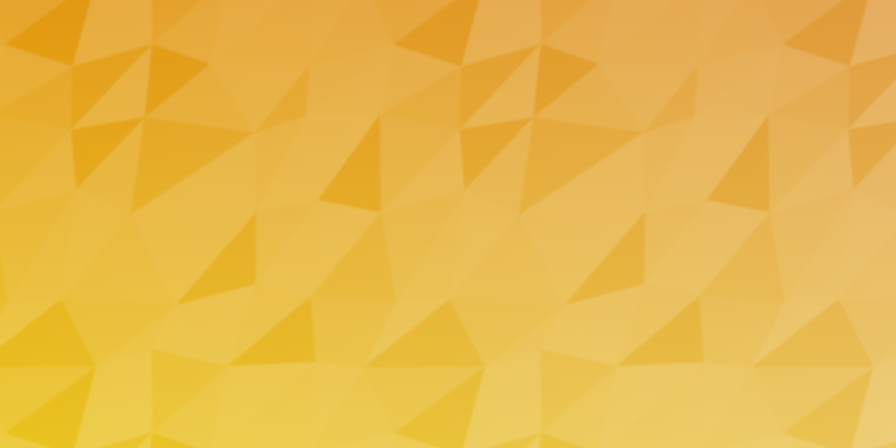
Reproduce this background procedurally as a WebGL 1 fragment shader.

```glsl
precision highp float;
// Golden low-poly background: soft-edged translucent triangles over a warm gradient.

uniform vec2 u_resolution;

#define CELL_SIZE 0.1735     // grid step, in canvas heights
#define TILE_CELLS 5.0       // cells before the mesh repeats
#define JITTER 0.33          // vertex displacement, in cells
#define DIAGONAL_BIAS 1.35   // preference for rising diagonals
#define EDGE_SOFTNESS 0.032  // half width of an edge, in cells
#define VEIL_MIN 0.025       // white veil on the deepest facet
#define VEIL_MAX 0.235       // white veil on the palest facet
#define TOP_LEFT vec3(0.88, 0.57, 0.00)
#define TOP_RIGHT vec3(0.87, 0.58, 0.19)
#define BOTTOM_LEFT vec3(0.91, 0.75, 0.06)
#define BOTTOM_RIGHT vec3(0.91, 0.75, 0.30)

vec3 hash3(vec2 p) {
  vec3 q = fract(vec3(p.xyx) * vec3(0.1031, 0.1030, 0.0973));
  q += dot(q, q.yxz + 33.33);
  return fract((q.xxy + q.yzz) * q.zyx);
}

// Hash that repeats with the tile; the seed selects independent values.
vec3 tileHash(vec2 cell, float seed) {
  return hash3(mod(cell, TILE_CELLS) + seed);
}

vec2 meshVertex(vec2 cell) {
  return cell + JITTER * (2.0 * tileHash(cell, 17.0).xy - 1.0);
}

// Signed distance to the line a-b, positive on its left.
float edgeDistance(vec2 p, vec2 a, vec2 b) {
  vec2 along = normalize(b - a);
  vec2 offset = p - a;
  return along.x * offset.y - along.y * offset.x;
}

// Soft coverage of a counter-clockwise triangle.
float triangleCoverage(vec2 p, vec2 a, vec2 b, vec2 c) {
  float inside = min(edgeDistance(p, a, b),
                     min(edgeDistance(p, b, c), edgeDistance(p, c, a)));
  return smoothstep(-EDGE_SOFTNESS, EDGE_SOFTNESS, inside);
}

// Most facets are pale, a few stay deep.
float veilOpacity(float random) {
  float deep = 1.0 - random;
  return mix(VEIL_MIN, VEIL_MAX, 1.0 - deep * deep);
}

// Average veil of the triangles that cover p.
float meshVeil(vec2 p) {
  vec2 home = floor(p);
  float veil = 0.0;
  float total = 0.0;
  for (int j = -1; j <= 1; j++) {
    for (int i = -1; i <= 1; i++) {
      vec2 cell = home + vec2(float(i), float(j));
      vec2 a = meshVertex(cell);
      vec2 b = meshVertex(cell + vec2(1.0, 0.0));
      vec2 c = meshVertex(cell + vec2(1.0, 1.0));
      vec2 d = meshVertex(cell + vec2(0.0, 1.0));

      // Split the quad along a short diagonal, usually the rising one.
      bool rising = distance(a, c) < DIAGONAL_BIAS * distance(b, d);
      vec2 cover = rising
        ? vec2(triangleCoverage(p, a, b, c), triangleCoverage(p, a, c, d))
        : vec2(triangleCoverage(p, a, b, d), triangleCoverage(p, b, c, d));

      vec3 random = tileHash(cell, 61.0);
      veil += dot(cover, vec2(veilOpacity(random.x), veilOpacity(random.y)));
      total += cover.x + cover.y;
    }
  }
  return veil / max(total, 0.001);
}

void main() {
  vec2 uv = gl_FragCoord.xy / u_resolution;
  vec2 p = gl_FragCoord.xy / (u_resolution.y * CELL_SIZE);

  // Warm gradient between the four corners
  vec3 color = mix(mix(BOTTOM_LEFT, BOTTOM_RIGHT, uv.x),
                   mix(TOP_LEFT, TOP_RIGHT, uv.x), uv.y);

  // Translucent white facets
  color = mix(color, vec3(1.0), meshVeil(p));
  gl_FragColor = vec4(color, 1.0);
}
```
